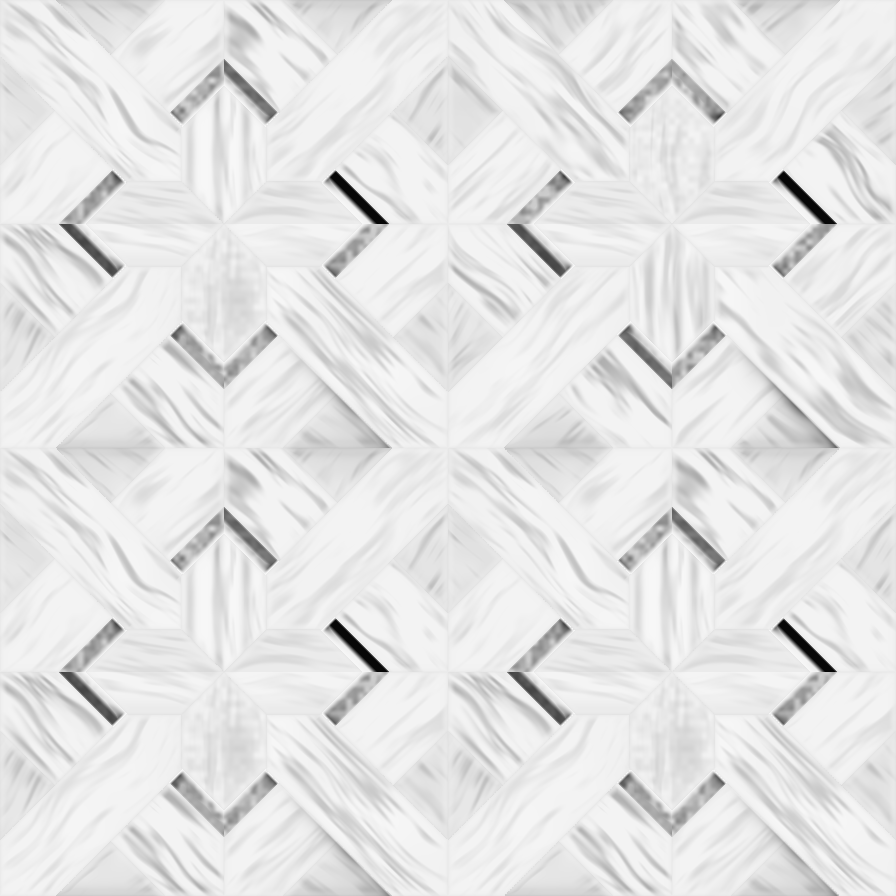
This texture map is drawn by a Shadertoy shader. Its source:

```glsl
// Pale parquet: two by two tiles of mitred crosses, diagonal planks and dark chevron gaps.

const float TAU = 6.2831853;
const float REPEATS = 2.0;
const float ARM_HALF = 0.095;    // half width of a cross arm
const float ARM_TIP = 0.31;      // diagonal reach of the arm tip
const float GAP_END = 0.37;      // diagonal reach of the chevron gap
const float PLANK_HALF = 0.125;  // diagonal half width of the long planks
const float STAR_HALF = 0.13;    // diagonal half width of the star planks
const float DIAG = 0.7071;       // diagonal measure to true distance

float hash(vec2 p, float seed) {
    vec3 h = fract(vec3(p.xyx) * vec3(0.1031, 0.103, 0.0973) + seed * 0.137);
    h += dot(h, h.yzx + 33.33);
    return fract((h.x + h.y) * h.z);
}

float noise(vec2 p, float seed) {
    vec2 i = floor(p), f = fract(p);
    f = f * f * (3.0 - 2.0 * f);
    float low = mix(hash(i, seed), hash(i + vec2(1, 0), seed), f.x);
    float high = mix(hash(i + vec2(0, 1), seed), hash(i + vec2(1, 1), seed), f.x);
    return mix(low, high, f.y);
}

// Streaks running along the x axis of the given frame
float woodGrain(vec2 p, float seed) {
    p.y += 0.045 * noise(p * vec2(7.0, 11.0), seed + 3.0);
    float coarse = noise(p * vec2(7.0, 62.0) + 40.0, seed);
    float fine = noise(p * vec2(19.0, 115.0) + 90.0, seed + 7.0);
    return smoothstep(0.4, 0.95, 0.62 * coarse + 0.38 * fine);
}

// Frame whose x axis rises (slope 1) or falls (slope -1) at 45 degrees
vec2 diagonalFrame(vec2 p, float slope) {
    return DIAG * vec2(p.x + slope * p.y, p.y - slope * p.x);
}

// Darkness inside the chevron around an arm tip
float chevronGap(vec2 p, float reach, float beyond, float side, float seed) {
    const float depth[8] = float[8](0.3, 0.78, 0.5, 1.0, 0.6, 0.38, 0.85, 0.5);
    bool upright = abs(p.y) > abs(p.x);
    float along = upright ? p.x : p.y;
    float amount = depth[int(side) * 2 + int(step(0.0, along))];
    float t = (reach - ARM_TIP) / (GAP_END - ARM_TIP);
    float outer = 1.0 - smoothstep(0.88, 1.1, t);
    float strip = smoothstep(0.25, 0.6, t) * outer;
    float fill = smoothstep(-0.05, 0.35, t) * outer;
    float mottle = noise(p * 75.0 + 20.0, seed);
    float core = amount * amount * strip * mix(0.55 + 0.5 * mottle, 1.0, amount * amount);
    float floorShade = fill * (0.12 + 0.32 * mottle) * smoothstep(1.1, 0.5, amount);
    float endShade = 0.55 * fill * exp(-beyond * 45.0);
    float dark = max(core, floorShade + endShade * (0.4 + amount));
    return min(dark, 0.97) * smoothstep(0.0, 0.01, beyond);
}

// Brightness of one tile, p in -0.5 to 0.5
float parquet(vec2 p, float turned) {
    vec2 a = abs(p);
    float major = max(a.x, a.y), minor = min(a.x, a.y);
    float reach = major + minor;
    float beyond = major - minor - PLANK_HALF;
    float border = 0.5 - major;
    bool upright = a.y > a.x;
    vec2 way = mix(vec2(-1.0), vec2(1.0), step(0.0, p));
    float slope = way.x * way.y;
    float quadrant = way.x + 2.0 * way.y + 4.0;
    float octant = quadrant + (upright ? 10.0 : 0.0) + 31.0 * turned;

    // The upright arms and gaps swap ends in a turned tile
    vec2 r = upright && turned > 0.5 ? -p : p;
    float side = upright ? (r.y > 0.0 ? 0.0 : 2.0) : (r.x > 0.0 ? 1.0 : 3.0);
    float joint, shade, strength, streaks, gap = 0.0;

    if (minor < ARM_HALF && reach < ARM_TIP) {
        // Cross arms
        joint = min(ARM_HALF - minor, DIAG * min(ARM_TIP - reach, major - minor));
        bool striped = upright && side < 1.0;
        streaks = woodGrain(upright ? p.yx : p + vec2(0.0, 0.12 * p.x), 50.0 + side);
        strength = striped ? 0.12 : 0.08;
        float bars = pow(0.5 + 0.5 * cos(TAU * (r.x + 0.013) / 0.0625), 3.0);
        shade = striped ? 0.11 * bars * (0.5 + noise(p * 18.0, 5.0)) : 0.01;
        if (!upright) shade += p.y > 0.0 ? 0.035 : 0.045 * smoothstep(0.04, 0.1, minor);
        if (upright && !striped) shade += 0.06 * noise(p * 70.0 + 30.0, 9.0);
    } else if (beyond < 0.0) {
        // Long planks from the cross to the tile corners
        joint = min(min(-beyond * DIAG, border), max(minor - ARM_HALF, 0.0) + max(reach - ARM_TIP, 0.0));
        streaks = woodGrain(diagonalFrame(p, slope), quadrant + 31.0 * turned);
        strength = slope < 0.0 ? 0.2 : 0.085;
        shade = 0.025 * noise(p * 9.0 + 20.0, quadrant);
    } else if (reach < GAP_END) {
        // Chevron gaps
        joint = 0.1;
        streaks = 0.0;
        strength = 0.0;
        shade = 0.0;
        gap = chevronGap(r, reach, beyond, side, octant);
    } else {
        // Star planks and the small triangles at the tile border
        float wedge = minor - border - STAR_HALF;
        bool triangle = wedge > 0.0;
        joint = min(DIAG * min(abs(wedge), min(beyond, reach - GAP_END)), border);
        if (!triangle) joint = min(joint, minor);
        streaks = woodGrain(diagonalFrame(p, triangle ? slope : -slope), octant);
        strength = triangle ? 0.14 : (slope > 0.0 ? 0.28 : 0.1);
        shade = triangle ? 0.05 + 0.05 * noise(p * 22.0 + 20.0, octant) : 0.015;
        if (triangle && upright) shade += 0.2 * exp(-border * 90.0) * smoothstep(0.0, 0.03, wedge);
        // Shadow below the falling plank
        if (upright && p.x > 0.0 && p.y < 0.0)
            gap = (0.5 + 0.25 * turned) * exp(-beyond * 55.0) * smoothstep(0.0, 0.008, beyond)
                * smoothstep(0.36, 0.65, reach) * (0.5 + 0.7 * noise(p * 25.0 + 30.0, 2.0));
    }
    float fade = smoothstep(0.0, 0.018, joint);
    float wood = 0.967 - shade * mix(0.5, 1.0, fade) - strength * streaks * mix(0.25, 1.0, fade);
    return (wood - 0.045 * exp(-joint * 200.0)) * (1.0 - gap);
}

void mainImage(out vec4 fragColor, in vec2 fragCoord) {
    vec2 tiles = fragCoord / iResolution.xy * REPEATS;
    vec2 cell = mod(floor(tiles), REPEATS);
    float turned = cell.x * cell.y;
    fragColor = vec4(vec3(parquet(fract(tiles) - 0.5, turned)), 1.0);
}
```
